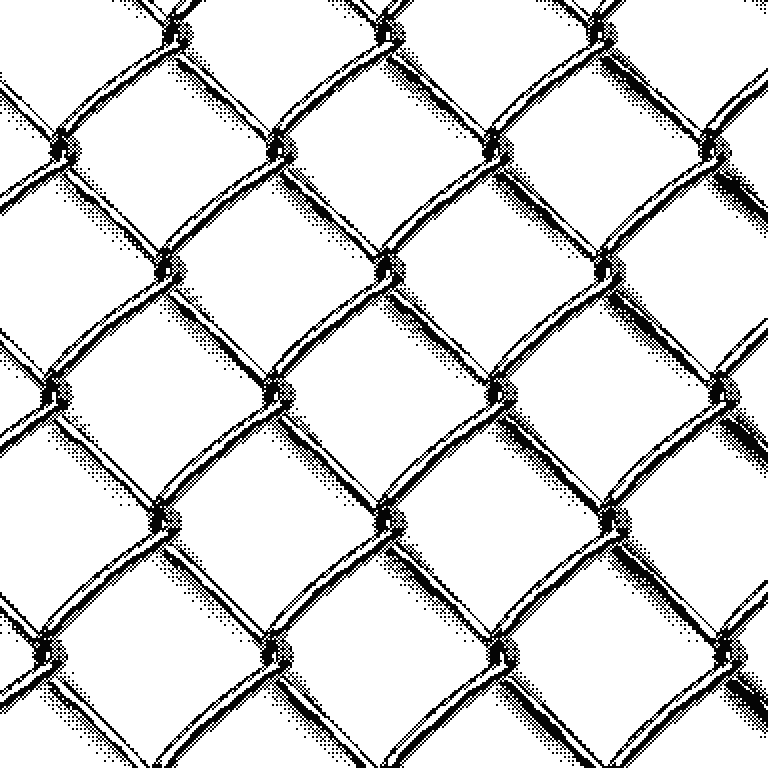
Reproduce this pattern procedurally as a Shadertoy shader.

```glsl
const float GRID = 384.0; // dither cells across the canvas

float band(float d, float lo, float hi) { return step(lo, d) * step(d, hi); }

float bayer2(vec2 a) {
    a = mod(floor(a), 2.0);
    return fract(a.x * 0.5 + a.y * 0.75);
}

float bayer4(vec2 a) { return 0.25 * bayer2(a * 0.5) + bayer2(a); }

// x: position along a-b from 0 to 1, y: signed distance from the line
vec2 strand(vec2 p, vec2 a, vec2 b) {
    vec2 d = b - a;
    vec2 q = p - a;
    return vec2(dot(q, d) / dot(d, d), (q.x * d.y - q.y * d.x) / length(d));
}

// Strand passing down and right, behind the knots, with its cast shadow
float rearStrand(float tone, vec2 p, vec2 id) {
    vec2 w = strand(p, vec2(2.0, 20.0), vec2(103.0, 112.0));
    float t = w.x;
    float d = -w.y + 6.0 * t * (1.0 - t) - 1.0;
    float heavy = clamp(0.5 + 0.28 * id.x + 0.12 * sin(id.x * 7.0 + id.y * 3.0), 0.0, 1.0);
    float side = smoothstep(25.0, 7.0, d) * smoothstep(1.05, 0.3, t);
    side *= smoothstep(mix(-9.0, -22.0, smoothstep(0.5, 0.1, t)), -7.0, d);
    float shadow = mix(0.4, 0.75, heavy) * side * smoothstep(-0.04, 0.1, t);
    tone = min(tone, 1.0 - shadow);

    float wander = 0.8 * sin(t * 17.0 + id.x * 5.0) + 0.5 * sin(t * 41.0 + id.y * 4.0);
    float shineWidth = mix(5.5, 1.5, heavy * smoothstep(0.9, 0.2, t)) + wander;
    float ink = band(d, -4.8, -4.8 + shineWidth);
    ink = max(ink, 0.6 * band(d, 4.5, 6.0) * (1.0 - heavy));
    return mix(tone, ink, band(t, -0.02, 1.03) * band(d, -7.0, 7.0));
}

// Hooked crossing: grey bead, dark curl and a small glint
float knot(float tone, vec2 p, vec2 id) {
    float r = length((p - vec2(3.0, 1.0)) * vec2(1.0, 0.95));
    tone = mix(tone, 0.45, step(r, 17.0));
    float curl = band(r, 9.0, 14.0) * step(p.x, 2.0);
    float core = step(length((p - vec2(-2.0, -1.0)) / vec2(7.0, 13.0)), 1.0);
    tone *= 1.0 - max(curl, core);
    float glint = length((p - vec2(1.0, 1.0 + sin(id.x * 4.0 + id.y))) / vec2(2.0, 4.0));
    return max(tone, step(glint, 1.0));
}

// Strand passing down and left, over the knot it starts from
float frontStrand(float tone, vec2 p, vec2 id) {
    vec2 w = strand(p, vec2(9.0, 9.0), vec2(-117.0, 109.0));
    float t = w.x;
    float d = w.y + 22.0 * t * (1.0 - t) - 4.0 * pow(clamp(t, 0.0, 1.1), 8.0);
    float halfWidth = 9.5 * min(1.0, sqrt(max(t + 0.04, 0.0) * 11.0));
    float wander = 0.8 * sin(t * 13.0 + id.x * 4.0 + id.y) + 0.5 * sin(t * 37.0 + id.y * 5.0);
    float shine = band(d, -5.0, -0.3 + wander) * band(t, 0.02, 0.93);
    float ink = max(shine, 0.45 * band(d, -7.5, -5.0));
    ink = max(ink, 0.5 * step(5.0 + wander, d));
    return mix(tone, ink, band(t, -0.04, 1.06) * step(abs(d), halfWidth));
}

// Grey tone of the mesh; rows and columns widen gently down the canvas
float mesh(vec2 uv) {
    float row = 28.5 * (sqrt(1.0 + 0.4727 * (1.0 - uv.y - 0.0456)) - 1.0);
    float column = (uv.x - 0.504) / (0.2767 + 0.0055 * row - 0.00036 * row * row);
    float tone = 1.0;
    for (int j = -1; j <= 0; j++) {
        float r = floor(row + 0.5) + float(j);
        float stagger = 0.5 * mod(r, 2.0);
        for (int n = -1; n <= 1; n++) {
            vec2 id = vec2(floor(column - stagger + 0.5) + stagger + float(n), r);
            vec2 p = (vec2(column, row) - id) * vec2(222.0, 124.0);
            tone = rearStrand(tone, p, id);
            tone = knot(tone, p, id);
            tone = frontStrand(tone, p, id);
        }
    }
    return tone;
}

float ditheredMesh(vec2 cell) {
    return step(bayer4(cell) + 0.03, mesh((cell + 0.5) / GRID));
}

void mainImage(out vec4 fragColor, in vec2 fragCoord) {
    // Blend neighbouring dither cells over one screen sample
    vec2 g = fragCoord / iResolution.y * GRID - 0.5;
    vec2 cell = floor(g);
    float footprint = min(GRID / iResolution.y, 1.0);
    vec2 f = clamp((fract(g) - 0.5) / footprint + 0.5, 0.0, 1.0);
    float lower = mix(ditheredMesh(cell), ditheredMesh(cell + vec2(1.0, 0.0)), f.x);
    float upper = mix(ditheredMesh(cell + vec2(0.0, 1.0)), ditheredMesh(cell + 1.0), f.x);
    fragColor = vec4(vec3(mix(0.02, 1.0, mix(lower, upper, f.y))), 1.0);
}
```
